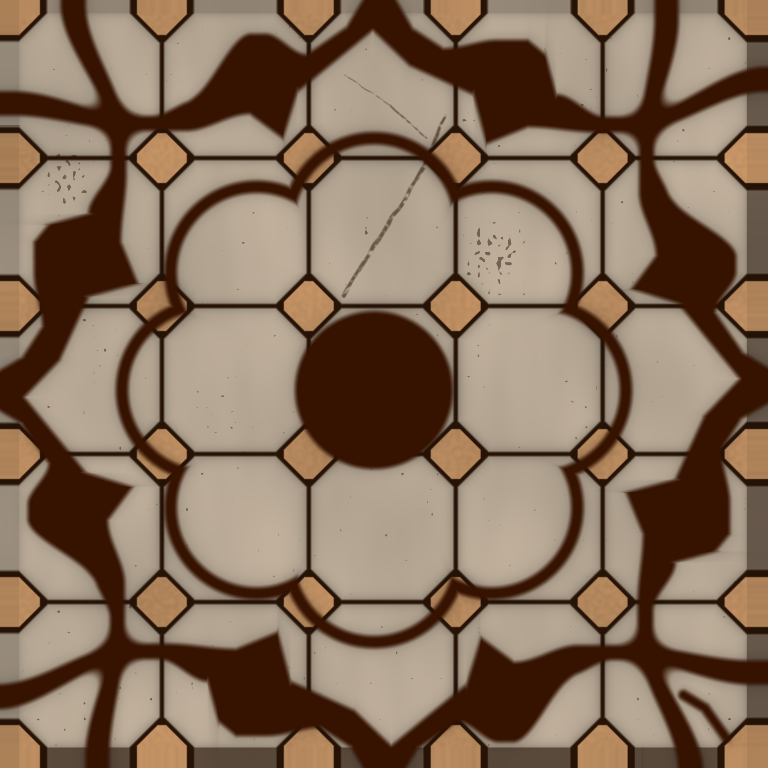
Write a WebGL 1 fragment shader that draws this pattern.

```glsl
precision highp float;
// Worn stone floor: cream octagon tiles with ochre diamond insets, overlaid by
// a brown eight-lobed rosette, a central disc and a four-fold pinwheel border.
// The border is one profiled band turned four times; noise adds dirt and cracks.

uniform vec2 u_resolution;

const vec3 CREAM = vec3(0.72, 0.66, 0.585);
const vec3 OCHRE = vec3(0.72, 0.54, 0.37);
const vec3 GROUT = vec3(0.15, 0.075, 0.025);
const vec3 BROWN = vec3(0.21, 0.07, 0.0);
const vec3 DIRT = vec3(0.30, 0.23, 0.17);
const vec2 GRID_ORIGIN = vec2(0.0195, 0.0234);
const vec2 CELL = vec2(0.1913, 0.1927);
const vec2 TILE_MIN = vec2(0.0245, 0.026);
const vec2 TILE_MAX = vec2(0.973, 0.983);
const float GROUT_HALF = 0.0027;
const vec2 BORDER_CENTER = vec2(0.4974, 0.4948);
const vec2 ROSETTE_CENTER = vec2(0.487, 0.492);
const float LOBE_RING = 0.216;
const float LOBE_RADIUS = 0.112;
const float STROKE_HALF = 0.0078;
const float DISC_RADIUS = 0.1025;
const float SOFT = 0.0045;
const float FILLET = 0.03;

vec2 hashGradient(vec2 p) {
  float a = 6.2832 * fract(sin(dot(p, vec2(127.1, 311.7))) * 43758.5);
  return vec2(cos(a), sin(a));
}

float noise(vec2 p) {
  vec2 i = floor(p), f = fract(p), u = f * f * (3.0 - 2.0 * f);
  vec2 e = vec2(1.0, 0.0);
  float a = dot(hashGradient(i), f);
  float b = dot(hashGradient(i + e.xy), f - e.xy);
  float c = dot(hashGradient(i + e.yx), f - e.yx);
  float d = dot(hashGradient(i + 1.0), f - 1.0);
  return mix(mix(a, b, u.x), mix(c, d, u.x), u.y);
}

float cover(float d, float soft) { return 1.0 - smoothstep(-soft, soft, d); }

float segment(vec2 p, vec2 a, vec2 b) {
  vec2 v = b - a;
  return length(p - a - v * clamp(dot(p - a, v) / dot(v, v), 0.0, 1.0));
}

// Profile pieces: straight or eased change of a height over [a, b]
float ramp(float h, float to, float a, float b, float t) {
  return mix(h, to, clamp((t - a) / (b - a), 0.0, 1.0));
}
float ease(float h, float to, float a, float b, float t) {
  return mix(h, to, smoothstep(a, b, t));
}

// Inner and outer edge of the border band at t along one side
vec2 bandEdges(float t) {
  float s = -t, i, o;
  if (t < -0.012) { // rounded leaf
    i = ramp(0.466, 0.425, 0.012, 0.062, s);
    i = ramp(i, 0.386, 0.062, 0.110, s);
    i = ramp(i, 0.325, 0.110, 0.129, s);
    i = ramp(i, 0.357, 0.129, 0.172, s);
    i = ease(i, 0.335, 0.172, 0.255, s);
    i = ease(i, 0.355, 0.320, 0.480, s);
    o = ramp(0.520, 0.470, 0.016, 0.046, s);
    o = ramp(o, 0.434, 0.046, 0.098, s);
    o = ease(o, 0.461, 0.098, 0.152, s);
    o = ease(o, 0.375, 0.170, 0.255, s);
    o = ease(o, 0.354, 0.240, 0.300, s);
    o = ease(o, 0.386, 0.320, 0.480, s);
  } else { // angular leaf
    i = ramp(0.466, 0.420, -0.012, 0.036, t);
    i = ramp(i, 0.382, 0.036, 0.119, t);
    i = ramp(i, 0.318, 0.119, 0.136, t);
    i = ramp(i, 0.340, 0.136, 0.190, t);
    i = ease(i, 0.333, 0.190, 0.280, t);
    i = ease(i, 0.386, 0.325, 0.500, t);
    o = ramp(0.520, 0.468, 0.010, 0.040, t);
    o = ramp(o, 0.442, 0.040, 0.080, t);
    o = ease(o, 0.453, 0.080, 0.150, t);
    o = ramp(o, 0.434, 0.190, 0.213, t);
    o = ramp(o, 0.382, 0.213, 0.227, t);
    o = ease(o, 0.353, 0.227, 0.290, t);
    o = ease(o, 0.418, 0.325, 0.500, t);
  }
  return vec2(i, o);
}

float band(vec2 q) {
  vec2 e = bandEdges(q.x);
  vec2 k = (bandEdges(q.x + 0.002) - bandEdges(q.x - 0.002)) / 0.004;
  vec2 d = vec2(e.x - q.y, q.y - e.y) / sqrt(1.0 + k * k);
  return max(d.x, d.y);
}

float border(vec2 q) {
  float d = 1.0;
  for (int n = 0; n < 4; n++) {
    float b = band(q);
    float h = max(FILLET - abs(d - b), 0.0) / FILLET;
    d = min(d, b) - h * h * FILLET * 0.25;
    q = vec2(q.y, -q.x);
  }
  return d;
}

float rosette(vec2 q) {
  float sector = 0.785398, r = length(q);
  float a = mod(atan(q.y, q.x) + 0.5 * sector, sector) - 0.5 * sector;
  float lobe = length(r * vec2(cos(a), sin(a)) - vec2(LOBE_RING, 0.0)) - LOBE_RADIUS;
  return abs(min(lobe, r - 0.2)) - STROKE_HALF;
}

float cracks(vec2 p) {
  p += 0.004 * vec2(noise(p * 45.0), noise(p * 45.0 + 9.0));
  float d = segment(p, vec2(0.446, 0.615), vec2(0.552, 0.782)) - 0.0025;
  d = min(d, segment(p, vec2(0.552, 0.782), vec2(0.58, 0.85)) - 0.002);
  d = min(d, segment(p, vec2(0.45, 0.902), vec2(0.508, 0.863)) - 0.0005);
  return min(d, segment(p, vec2(0.508, 0.863), vec2(0.555, 0.82)) - 0.001);
}

vec3 tiles(vec2 p) {
  vec2 o = abs((fract((p - GRID_ORIGIN) / CELL + 0.5) - 0.5) * CELL);
  float diamond = o.x + o.y, line = min(o.x, o.y);
  float cloud = noise(p * 7.0), grain = noise(p * 150.0);
  vec3 col = CREAM * (1.0 + 0.08 * cloud + 0.03 * noise(p * vec2(30.0, 8.0)));

  // Specks, worn patches and cracks
  float patches = exp(-700.0 * dot(p - vec2(0.65, 0.67), p - vec2(0.65, 0.67)))
    + exp(-900.0 * dot(p - vec2(0.085, 0.77), p - vec2(0.085, 0.77)));
  float limit = 0.52 - 0.12 * noise(p * 12.0 + 4.0) - 0.4 * min(patches, 1.0);
  float dirt = 0.65 * smoothstep(limit, limit + 0.15, grain + 0.2 * noise(p * 60.0));
  dirt = max(dirt, 0.75 * cover(cracks(p), 0.0015) * smoothstep(-0.5, 0.1, grain));
  col = mix(col, DIRT, dirt);

  // Grout and inset diamonds
  float grout = min(line - GROUT_HALF, (diamond - 0.0455) * 0.707);
  col = mix(col, col * 0.8, exp(-max(grout, 0.0) * 180.0));
  col = mix(col, GROUT, cover(grout, 0.0018));
  float inset = max(max(o.x, o.y) - 0.0325, (diamond - 0.038) * 0.707);
  return mix(col, OCHRE * (1.0 + 0.12 * cloud + 0.06 * grain), cover(inset, 0.0012));
}

void main() {
  vec2 uv = gl_FragCoord.xy / u_resolution;
  vec2 p = clamp(uv, TILE_MIN, TILE_MAX);
  vec3 col = tiles(p) * (uv.x != p.x ? 0.94 : 1.0);

  // Brown ornament over the floor
  float d = min(border(uv - BORDER_CENTER), rosette(uv - ROSETTE_CENTER));
  d = min(d, length(uv - ROSETTE_CENTER) - DISC_RADIUS);
  float twig = segment(uv, vec2(0.89, 0.095), vec2(0.918, 0.078));
  twig = min(twig, segment(uv, vec2(0.918, 0.078), vec2(0.945, 0.04)));
  d = min(d, twig - 0.006);
  col *= 1.0 - 0.18 * exp(-max(d, 0.0) * 160.0);
  gl_FragColor = vec4(mix(col, BROWN, cover(d, SOFT)), 1.0);
}
```
